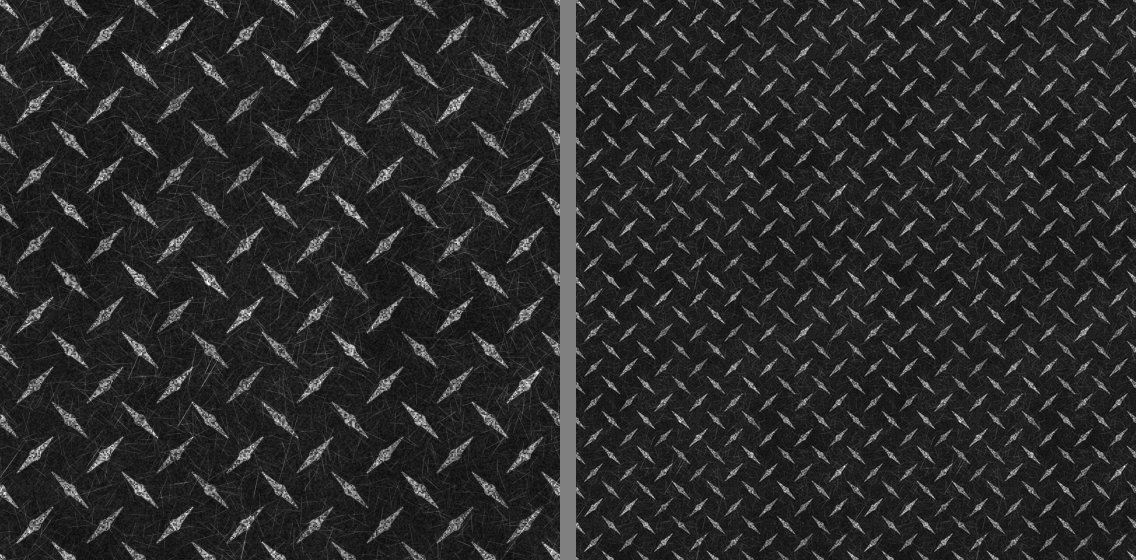
Left, the tile; right, the same tile 2 across and 2 down.
This texture is drawn by a WebGL 2 fragment shader. Its source:

```glsl
#version 300 es
precision highp float;

uniform vec2 u_resolution;
out vec4 fragColor;

#define CELLS 8.0            // repeats across and down
#define LUG_REACH 0.365      // half length of a lug, in cells
#define LUG_ROOT 0.064       // half width at its middle
#define LUG_TIP 0.010        // half width at its ends
#define BOSS_RADIUS 0.085    // round swelling at its middle
#define HAIR_GRID 32.0       // cells that each hold one hair per layer
#define HAIR_LAYERS 8
#define HAIR_WIDTH 0.0007    // half width of a hair, in canvas units
#define SCRATCHES 16
#define GRAIN_GRID 400.0
#define PLATE_TONE 0.062
#define LUG_TONE 0.46

// Integer hash giving three values from 0 to 1
vec3 hash3(vec2 cell, int seed) {
  uvec3 v = uvec3(uint(cell.x), uint(cell.y), uint(seed));
  v = v * 1664525u + 1013904223u;
  v.x += v.y * v.z; v.y += v.z * v.x; v.z += v.x * v.y;
  v ^= v >> 16u;
  v.x += v.y * v.z; v.y += v.z * v.x; v.z += v.x * v.y;
  return vec3(v) * exp2(-32.0);
}

// Value noise that wraps at the canvas edges
float wrapNoise(vec2 uv, float grid, int seed) {
  vec2 p = uv * grid;
  vec2 cell = floor(p);
  vec2 f = p - cell;
  f = f * f * (3.0 - 2.0 * f);
  vec2 lo = mod(cell, grid);
  vec2 hi = mod(cell + 1.0, grid);
  float bottom = mix(hash3(lo, seed).x, hash3(vec2(hi.x, lo.y), seed).x, f.x);
  float top = mix(hash3(vec2(lo.x, hi.y), seed).x, hash3(hi, seed).x, f.x);
  return mix(bottom, top, f.y);
}

// Smooth coverage of a thin line that fades towards both ends
float stroke(vec2 p, float angle, float reach, float width, float pixel) {
  vec2 dir = vec2(cos(angle), sin(angle));
  float along = abs(dot(p, dir)) / reach;
  float across = abs(dot(p, vec2(-dir.y, dir.x)));
  float line = clamp((width - across) / pixel + 0.5, 0.0, 1.0);
  return line * min(1.0, 2.0 * width / pixel) * (1.0 - smoothstep(0.6, 1.0, along));
}

// Layers of short hairlines in every direction, light and dark
float hairs(vec2 uv, float pixel) {
  vec2 p = uv * HAIR_GRID;
  vec2 home = floor(p);
  float sum = 0.0;
  for (int layer = 0; layer < HAIR_LAYERS; layer++) {
    for (int k = 0; k < 9; k++) {
      vec2 cell = home + vec2(k % 3 - 1, k / 3 - 1);
      vec3 h = hash3(mod(cell, HAIR_GRID), layer + 10);
      float pick = fract(h.z * 57.0);
      float strength = 0.20 * pick * pick - 0.025;
      vec2 offset = (p - cell - h.xy) / HAIR_GRID;
      float reach = mix(0.5, 0.95, fract(h.x * 31.0)) / HAIR_GRID;
      sum += strength * stroke(offset, h.z * 6.2832, reach, HAIR_WIDTH, pixel);
    }
  }
  return sum;
}

// A few long, steep, broken scratches
float scratches(vec2 uv, float pixel) {
  float sum = 0.0;
  for (int i = 0; i < SCRATCHES; i++) {
    vec3 h = hash3(vec2(i, 3), 40);
    vec3 g = hash3(vec2(i, 7), 41);
    vec2 offset = fract(uv - h.xy + 0.5) - 0.5;
    float angle = mix(0.95, 1.45, h.z);
    float reach = mix(0.08, 0.40, g.x * g.x);
    sum += mix(0.12, 0.45, g.y) * stroke(offset, angle, reach, HAIR_WIDTH, pixel);
  }
  return sum * smoothstep(0.2, 0.75, wrapNoise(uv, 48.0, 42));
}

// Tapered bar along the rising diagonal with a round boss
float lugDistance(vec2 p) {
  vec2 q = abs(vec2(p.x + p.y, p.y - p.x)) * inversesqrt(2.0);
  float halfWidth = mix(LUG_ROOT, LUG_TIP, min(q.x / LUG_REACH, 1.0));
  float bar = max(q.y - halfWidth, q.x - LUG_REACH);
  return min(bar, length(p) - BOSS_RADIUS);
}

void main() {
  vec2 uv = gl_FragCoord.xy / u_resolution;
  float pixel = 1.0 / min(u_resolution.x, u_resolution.y);

  // Rising lugs at cell centres, falling lugs at cell corners
  vec2 p = uv * CELLS;
  vec2 shifted = p + 0.5;
  float rising = lugDistance(fract(p) - 0.5);
  float falling = lugDistance((fract(shifted) - 0.5) * vec2(-1.0, 1.0));
  bool isRising = rising < falling;
  vec2 lugCell = mod(floor(isRising ? p : shifted), CELLS);
  float lugShade = mix(0.90, 1.12, hash3(lugCell, isRising ? 1 : 2).x);

  // Grain, cloudy wear and hairlines
  float grain = wrapNoise(uv, GRAIN_GRID, 3);
  float wear = mix(wrapNoise(uv, 7.0, 4), wrapNoise(uv, 24.0, 5), 0.5) - 0.5;
  float hair = hairs(uv, pixel);

  float plate = (PLATE_TONE + 0.09 * grain + hair) * (1.0 + 0.45 * wear);
  float metal = (LUG_TONE + 0.65 * (grain - 0.5) + 1.3 * hair) * lugShade * (1.0 + 0.25 * wear);

  // Slightly worn lug edges, then scratches over everything
  float edge = min(rising, falling) + 0.014 * (grain - 0.5);
  float soft = 0.75 * CELLS * pixel;
  float tone = mix(max(plate, 0.045), metal, 1.0 - smoothstep(-soft, soft, edge));
  tone += scratches(uv, pixel);
  fragColor = vec4(vec3(clamp(tone, 0.0, 1.0)), 1.0);
}
```
